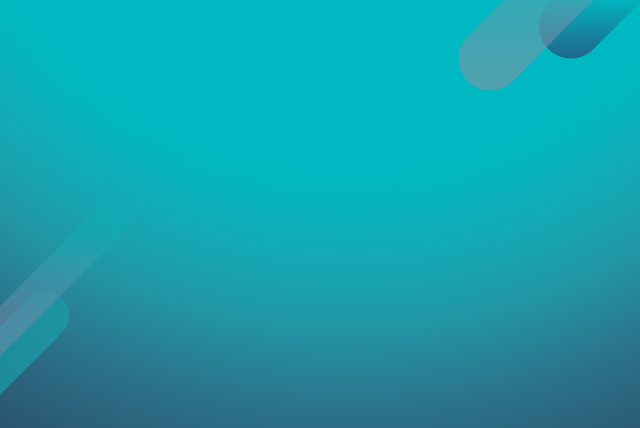
Give the GLSL for this background, as a WebGL 1 fragment shader.

```glsl
precision highp float;
// Teal backdrop that darkens to slate blue away from a point above the canvas,
// with translucent diagonal capsules in the upper right and lower left corners.
// Built from a multi-stop radial ramp and capsule distance functions.

uniform vec2 u_resolution;

const vec3 TEAL = vec3(0.0, 0.72, 0.755);
const vec3 SOFT_TEAL = vec3(0.07, 0.67, 0.715);
const vec3 SEA = vec3(0.13, 0.59, 0.65);
const vec3 STEEL = vec3(0.17, 0.46, 0.55);
const vec3 SLATE = vec3(0.17, 0.33, 0.43);
const vec3 ROSE_GREY = vec3(0.49, 0.58, 0.65);
const vec3 DEEP_BLUE = vec3(0.13, 0.40, 0.55);
const vec3 MAUVE = vec3(0.45, 0.54, 0.66);

const vec2 DIAGONAL = vec2(0.70711);

float ramp(float from, float to, float x) {
  return clamp((x - from) / (to - from), 0.0, 1.0);
}

// Radial colour stops by distance from the glow centre
vec3 backdrop(float radius) {
  vec3 color = mix(TEAL, SOFT_TEAL, smoothstep(0.98, 1.19, radius));
  color = mix(color, SEA, ramp(1.172, 1.348, radius));
  color = mix(color, STEEL, ramp(1.348, 1.53, radius));
  return mix(color, SLATE, ramp(1.53, 1.785, radius));
}

// Coverage of a capsule that starts at tip and runs along axis
float capsule(vec2 p, vec2 tip, vec2 axis, float radius, float pixel) {
  vec2 q = p - tip;
  float along = clamp(dot(q, axis), 0.0, 2.0);
  float dist = length(q - axis * along) - radius;
  return 1.0 - smoothstep(-0.5 * pixel, 0.5 * pixel, dist);
}

vec3 blend(vec3 base, vec3 tint, float alpha, float coverage) {
  return mix(base, tint, alpha * coverage);
}

void main() {
  // Canvas units: height is 1, width is 1.5
  vec2 p = gl_FragCoord.xy / u_resolution * vec2(1.5, 1.0);
  float pixel = 1.0 / u_resolution.y;
  vec3 color = backdrop(distance(p, vec2(0.82, 1.586)));

  // Upper right: deep blue capsule beneath a rose-grey one
  float deep = capsule(p, vec2(1.338, 0.9375), DIAGONAL, 0.0742, pixel);
  color = blend(color, DEEP_BLUE, ramp(1.01, 0.865, p.y), deep);
  float rose = capsule(p, vec2(1.149, 0.863), DIAGONAL, 0.0742, pixel);
  color = blend(color, ROSE_GREY, mix(0.65, 0.42, ramp(0.8, 1.0, p.y)), rose);

  // Lower left: sea-green capsule beneath a long one fading to mauve
  float sea = capsule(p, vec2(0.1055, 0.262), -DIAGONAL, 0.0562, pixel);
  color = blend(color, vec3(0.10, 0.61, 0.66), 0.72, sea);
  float fade = ramp(0.46, 0.27, p.y);
  vec3 tint = mix(vec3(0.06, 0.68, 0.71), MAUVE, fade);
  float band = capsule(p, vec2(0.2695, 0.496), -DIAGONAL, 0.0412, pixel);
  color = blend(color, tint, 0.52, band);

  gl_FragColor = vec4(color, 1.0);
}
```
